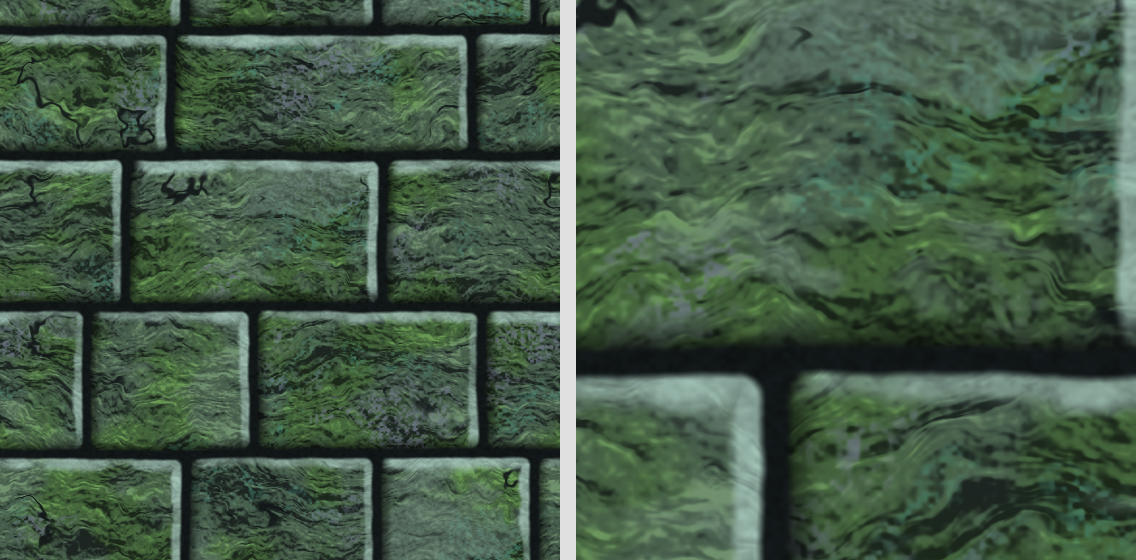
Left: the whole. Right: its middle third, enlarged.
Reproduce this texture procedurally as a Shadertoy shader.

```glsl
// A wall of mossy, rough-hewn green stone blocks with pale worn rims and dark joints.

// Layout: row boundaries from the bottom, and vertical joints of each row (a value may be doubled)
const float ROW_BASE[5] = float[5](-0.055, 0.190, 0.4505, 0.721, 0.945);
const vec3 JOINTS[4] = vec3[4](
    vec3(0.331, 0.672, 0.953), vec3(0.154, 0.454, 0.860),
    vec3(0.224, 0.682, 0.682), vec3(0.306, 0.844, 0.844));
const float JOINT_HALF = 0.008;
const float CORNER = 0.014;
const float TOP_RIM = 0.031;
const float SIDE_RIM = 0.027;
const float EDGE_WOBBLE = 0.012;
const float RELIEF_GAIN = 6.5;
const vec2 LIGHT_STEP = vec2(0.0012, 0.0030);

// Palette
const vec3 JOINT_DARK = vec3(0.065, 0.085, 0.09);
const vec3 DEEP = vec3(0.11, 0.145, 0.13);
const vec3 STONE = vec3(0.28, 0.37, 0.30);
const vec3 LICHEN = vec3(0.44, 0.57, 0.43);
const vec3 PATCH = vec3(0.38, 0.47, 0.42);
const vec3 RIM = vec3(0.54, 0.65, 0.61);
const vec3 TEAL = vec3(0.27, 0.52, 0.46);
const vec3 LILAC = vec3(0.43, 0.45, 0.54);
const vec3 MOSS_TINT = vec3(0.94, 1.06, 0.76);

float hash(vec2 p) {
    return fract(sin(dot(p, vec2(127.1, 311.7))) * 43758.5453);
}

// Value noise that repeats after a whole number of cells
float noise(vec2 p, vec2 period) {
    vec2 i = floor(p), f = p - i;
    f = f * f * (3.0 - 2.0 * f);
    vec2 a = mod(i, period), b = mod(i + 1.0, period);
    return mix(mix(hash(a), hash(vec2(b.x, a.y)), f.x),
               mix(hash(vec2(a.x, b.y)), hash(b), f.x), f.y);
}

float fbm(vec2 uv, vec2 cells, vec2 seed) {
    float sum = 0.0, amp = 0.5;
    vec2 p = uv * cells + seed;
    for (int i = 0; i < 5; i++) {
        sum += amp * noise(p, cells);
        p = p * 2.0 + 17.0;
        cells *= 2.0;
        amp *= 0.55;
    }
    return sum / 1.05;
}

// Layered rock: broad ledges with finer chipped strata
float rockHeight(vec2 uv, vec2 seed) {
    float ledge = fbm(uv, vec2(6.0, 13.0), seed);
    float strata = abs(fbm(uv, vec2(10.0, 22.0), seed + 5.0) - 0.5);
    return ledge + 0.7 * strata;
}

void mainImage(out vec4 fragColor, in vec2 fragCoord) {
    vec2 uv = fragCoord / iResolution.xy;

    // Hand-cut edges
    vec2 wobble = vec2(fbm(uv, vec2(9.0), vec2(3.0)), fbm(uv, vec2(9.0), vec2(41.0))) - 0.5;
    vec2 p = fract(uv + EDGE_WOBBLE * wobble);
    if (p.y >= ROW_BASE[4]) p.y -= 1.0;

    // Find the block that holds this point
    int row = 0;
    for (int i = 1; i < 4; i++) if (p.y >= ROW_BASE[i]) row = i;
    float left = -9.0, right = 9.0;
    for (int k = 0; k < 3; k++) {
        for (int s = -1; s <= 1; s++) {
            float joint = JOINTS[row][k] + float(s);
            if (joint <= p.x) left = max(left, joint);
            else right = min(right, joint);
        }
    }
    vec2 low = vec2(left, ROW_BASE[row]), high = vec2(right, ROW_BASE[row + 1]);
    float id = hash(vec2(float(row), round(fract(left) * 100.0)));
    vec2 seed = floor(id * vec2(370.0, 710.0));

    // Distances to the block's sides and rounded outline
    vec2 fromLow = p - low, fromHigh = high - p;
    vec2 q = CORNER - min(fromLow, fromHigh) + JOINT_HALF;
    float inside = CORNER - length(max(q, 0.0)) - min(max(q.x, q.y), 0.0);

    // Relief lit from above, with grain
    vec2 warp = vec2(fbm(uv, vec2(4.0), seed), fbm(uv, vec2(5.0), seed + 9.0)) - 0.5;
    vec2 rock = uv + vec2(0.10, 0.16) * warp;
    float height = rockHeight(rock, seed);
    float light = height - rockHeight(rock + LIGHT_STEP, seed);
    float grain = noise(uv * 150.0, vec2(150.0)) + noise(uv * 290.0, vec2(290.0)) - 1.0;
    float broad = fbm(rock, vec2(5.0, 7.0), seed + 23.0);
    float tone = 0.46 + RELIEF_GAIN * light + 0.25 * grain + 0.9 * (broad - 0.5) + 0.08 * (id - 0.5);
    vec3 col = mix(DEEP, STONE, smoothstep(0.0, 0.52, tone));
    col = mix(col, LICHEN, smoothstep(0.5, 1.05, tone));

    // Moss, mineral stains and smooth worn patches
    float moss = fbm(uv, vec2(7.0), seed + 31.0);
    col *= mix(vec3(1.0), MOSS_TINT, smoothstep(0.38, 0.6, moss));
    float speckle = smoothstep(-0.25, 0.5, grain);
    float teal = smoothstep(0.57, 0.70, fbm(rock, vec2(6.0, 9.0), seed + 47.0));
    float lilac = smoothstep(0.57, 0.70, fbm(rock, vec2(8.0, 11.0), seed + 59.0));
    col = mix(col, TEAL, 0.65 * teal * speckle);
    col = mix(col, LILAC, 0.7 * lilac * speckle);
    float worn = smoothstep(0.57, 0.64, fbm(rock, vec2(4.0, 8.0), seed + 73.0));
    col = mix(col, PATCH * (0.95 + 0.15 * grain + 2.0 * light), 0.65 * worn);

    // Broken cracks
    float vein = abs(fbm(rock, vec2(4.0, 6.0), seed + 87.0) - 0.5);
    float broken = smoothstep(0.47, 0.57, fbm(uv, vec2(7.0), seed + 95.0));
    col = mix(col, JOINT_DARK, 0.9 * broken * (1.0 - smoothstep(0.004, 0.018, vein)));

    // Shade the left and lower sides, then paint the pale top and right rims
    col *= mix(0.42, 1.0, smoothstep(0.005, 0.032, min(fromLow.x, fromLow.y)));
    float wear = fbm(uv, vec2(14.0), seed + 61.0);
    float topRim = 1.0 - smoothstep(0.6, 1.1, fromHigh.y / (TOP_RIM * (0.45 + wear)));
    float sideRim = 1.0 - smoothstep(0.75, 1.05, fromHigh.x / (SIDE_RIM * (0.6 + 0.7 * wear)));
    float rim = max(topRim * smoothstep(0.005, 0.035, fromLow.x),
                    sideRim * smoothstep(0.0, 0.04, fromLow.y));
    vec3 rimColor = RIM * (0.78 + 0.4 * wear + 0.08 * grain + 1.5 * light);
    col = mix(col, rimColor, rim * mix(0.65, 0.95, smoothstep(0.3, 0.6, wear)));

    // Dark joints
    col = mix(JOINT_DARK * (1.0 + 0.25 * grain), col, smoothstep(-0.003, 0.004, inside));
    fragColor = vec4(clamp(col, 0.0, 1.0), 1.0);
}
```
